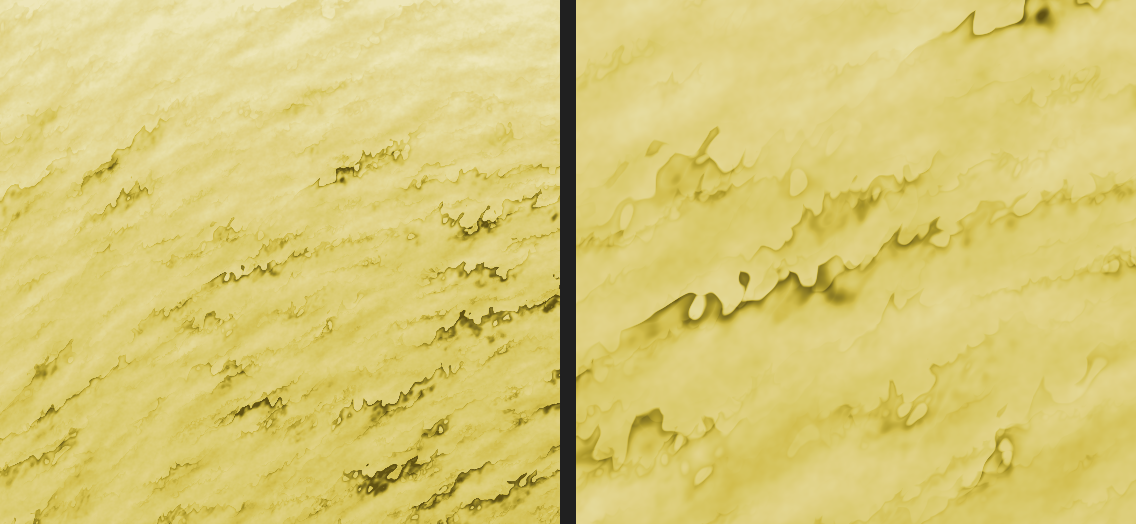
Left, the full canvas; right, a detail of the centre.
This texture is drawn by a Shadertoy shader. Its source:

```glsl
const int LAYERS = 3;
const float RIDGE_FREQ = 10.5;      // large ridges per canvas height
const float LAYER_STEP = 1.7;       // frequency ratio between ridge layers
const float LAYER_FADE = 0.58;      // contrast ratio between ridge layers
const float CREVICE_DEPTH = 3.5;    // tone drop inside the deepest cracks
const float CREVICE_WIDTH = 0.25;   // as a fraction of the ridge spacing
const float HALO_DEPTH = 1.05;      // soft shade below each lip
const float LIP_SOFT = 0.0045;      // edge blur of the overhanging lips
const float LUMP_CONTRAST = 2.3;
const float CRUMB_CONTRAST = 0.9;
const float GRAIN_CONTRAST = 0.35;
const float TAU = 6.2831853;

// Tones from crack shadow to pale cream
const vec3 TONES[8] = vec3[8](
    vec3(0.38, 0.32, 0.07), vec3(0.51, 0.45, 0.13),
    vec3(0.69, 0.61, 0.17), vec3(0.82, 0.74, 0.30),
    vec3(0.85, 0.79, 0.42), vec3(0.88, 0.82, 0.52),
    vec3(0.90, 0.86, 0.62), vec3(0.93, 0.90, 0.72));

vec2 gradientAt(vec2 cell) {
    vec3 h = fract(cell.xyx * vec3(0.1031, 0.1030, 0.0973));
    h += dot(h, h.yzx + 33.33);
    float angle = TAU * fract((h.x + h.y) * h.z);
    return vec2(cos(angle), sin(angle));
}

float gradientNoise(vec2 p) {
    vec2 i = floor(p), f = fract(p);
    vec2 w = f * f * f * (f * (f * 6.0 - 15.0) + 10.0);
    vec2 e = vec2(0.0, 1.0);
    float a = dot(gradientAt(i), f);
    float b = dot(gradientAt(i + e.yx), f - e.yx);
    float c = dot(gradientAt(i + e.xy), f - e.xy);
    float d = dot(gradientAt(i + e.yy), f - e.yy);
    return mix(mix(a, b, w.x), mix(c, d, w.x), w.y);
}

float fbm(vec2 p) {
    float sum = 0.0, amp = 0.5;
    for (int i = 0; i < 4; i++) {
        sum += amp * gradientNoise(p);
        p = mat2(1.6, 1.2, -1.2, 1.6) * p + 7.3;
        amp *= 0.5;
    }
    return sum;
}

// Bends the ridges broadly and frays their lips into hanging lobes
float lipWarp(vec2 p, float scale) {
    return 0.95 * gradientNoise(p * 3.2)
         + 0.50 * gradientNoise(p * 10.0 + 3.7)
         - 0.60 * abs(gradientNoise(p * 21.0 + 8.1))
         - 0.42 * abs(gradientNoise(p * 43.0 + 5.2))
         + 0.20 / scale * gradientNoise(p * 80.0 + 1.9);
}

// Curved flow: x runs along the canvas, y across the ridges
vec2 flowCoords(vec2 p) {
    return vec2(p.x, p.y - 0.6 * p.x + p.x * p.x * (0.05 + 0.2 * p.y));
}

// Shade below the ragged lips of one ridge layer: x = crack, y = halo
vec2 ridgeShade(vec2 flow, float scale, float soft, float seed) {
    float freq = RIDGE_FREQ * scale;
    float phase = -flow.y * freq + lipWarp(flow * vec2(1.0, 0.85) * scale + seed, scale);
    float row = floor(phase), below = phase - row;
    float along = gradientNoise(vec2(flow.x * 4.6 * scale + seed, row * 5.37 + 0.31));
    along += 0.25 * gradientNoise(flow * 22.0 + seed);
    float open = smoothstep(-0.08, 0.36, along);
    float lip = smoothstep(0.0, min(soft * freq, 0.4), below);
    float blotch = 1.0 + 0.9 * gradientNoise(flow * 38.0 * scale + seed);
    float width = mix(0.07, CREVICE_WIDTH, open) * blotch;
    float crack = open * exp(-pow(below / width, 2.0));
    float halo = smoothstep(-0.4, 0.25, along) * exp(-below * 2.8) * (1.0 - below);
    return lip * vec2(crack, halo);
}

vec3 toneColor(float tone) {
    tone = clamp(tone, 0.0, 6.999);
    int i = int(tone);
    return mix(TONES[i], TONES[i + 1], fract(tone));
}

void mainImage(out vec4 fragColor, in vec2 fragCoord) {
    vec2 p = fragCoord / iResolution.y;
    vec2 flow = flowCoords(p);

    // Broad light: pale at the top, deeper at the lower right
    float tone = 4.35 + 0.75 * p.y + 1.6 * p.y * p.y * p.y;
    tone -= 0.5 * p.x * (1.0 - p.y);

    // Soft lumps and small crumbs lit from above
    vec2 lumpPos = flow * vec2(8.0, 14.0);
    tone += LUMP_CONTRAST * (fbm(lumpPos) - fbm(lumpPos + vec2(-0.12, 0.4)));
    vec2 crumbPos = flow * vec2(26.0, 36.0) + 17.0;
    tone += CRUMB_CONTRAST * (fbm(crumbPos) - fbm(crumbPos + vec2(-0.15, 0.45)));

    // Layered ridges, shallower and softer toward the top and left
    float high = smoothstep(0.6, 0.97, p.y);
    float depth = CREVICE_DEPTH * mix(1.0, 0.2, high);
    depth *= mix(0.6, 1.0, smoothstep(0.0, 0.45, p.x));
    float soft = LIP_SOFT * mix(1.0, 2.2, high);
    float scale = 1.0, weight = 1.0;
    for (int i = 0; i < LAYERS; i++) {
        vec2 shade = ridgeShade(flow, scale, soft, 4.3 + 9.7 * float(i));
        tone -= weight * dot(shade, vec2(depth, HALO_DEPTH));
        scale *= LAYER_STEP;
        weight *= LAYER_FADE;
    }

    // Fine frosty grain
    tone += GRAIN_CONTRAST * (gradientNoise(p * 95.0) + 0.7 * gradientNoise(p * 190.0 + 2.6));

    fragColor = vec4(toneColor(tone), 1.0);
}
```
